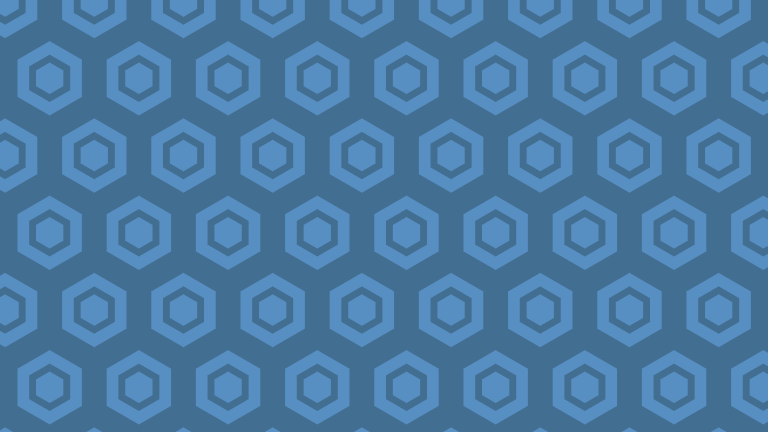
Write a Shadertoy shader that draws this pattern.

```glsl
// Staggered rows of pointed-top hexagons, each a thick ring around a solid core.
// Every pixel is folded into its cell of a triangular lattice, then shaded
// by one hexagonal distance compared against three radii.

const float SPACING = 0.20648;   // column pitch, in canvas heights
const float ROW_PITCH = 0.866025; // row pitch, in columns

// Distance from the centre, measured along the nearest side normal
float hexRadius(vec2 p) {
    p = abs(p);
    return max(p.x, dot(p, vec2(0.5, 0.866025)));
}

// Antialiased coverage of a hexagon with the given inner radius
float hexFill(float dist, float radius, float pixel) {
    return clamp(0.5 + (radius - dist) / pixel, 0.0, 1.0);
}

void mainImage(out vec4 fragColor, in vec2 fragCoord) {
    // Lattice units, anchored on one hexagon centre
    vec2 p = (fragCoord / iResolution.y - vec2(0.1150, 0.1035)) / SPACING;
    float pixel = 1.0 / (iResolution.y * SPACING);

    // Fold into one cell, shifting alternate rows by half a column
    float row = floor(p.y / ROW_PITCH + 0.5);
    vec2 cell = vec2(fract(p.x + 0.5 * row + 0.5) - 0.5, p.y - row * ROW_PITCH);

    // Outer hexagon minus its hole, plus the core
    float dist = hexRadius(cell);
    float shape = hexFill(dist, 0.361, pixel)
                - hexFill(dist, 0.230, pixel)
                + hexFill(dist, 0.153, pixel);

    vec3 ground = vec3(0.26, 0.43, 0.57);
    vec3 lightBlue = vec3(0.34, 0.56, 0.76);
    fragColor = vec4(mix(ground, lightBlue, shape), 1.0);
}
```
